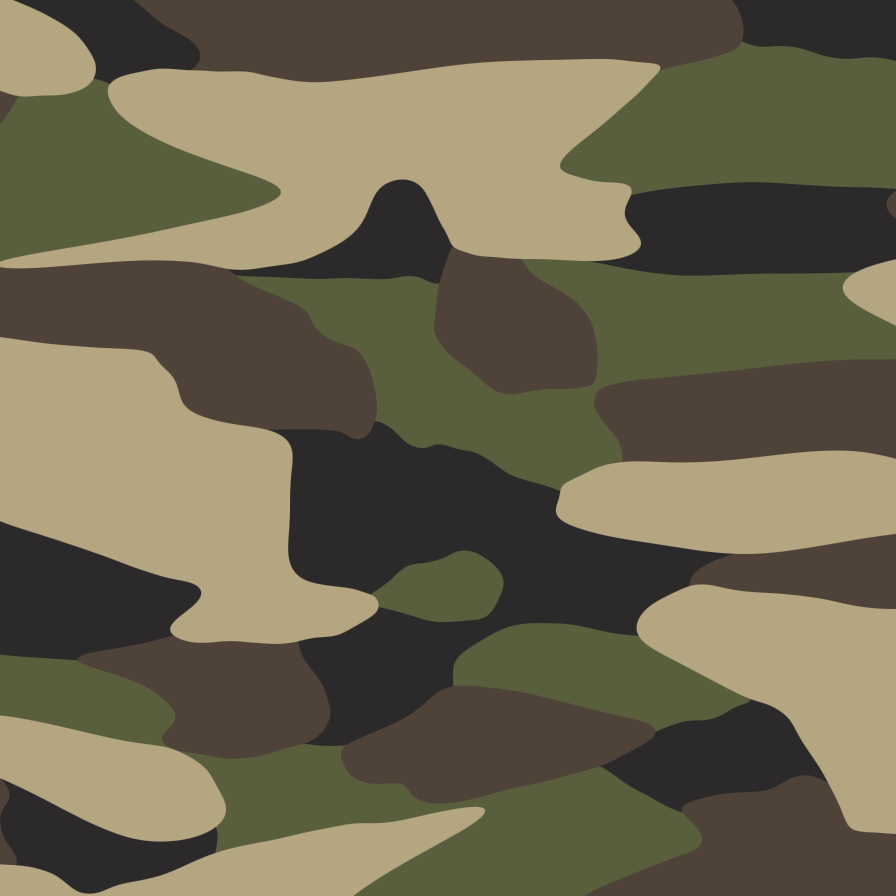
Write a Shadertoy shader that draws this pattern.

```glsl
// Woodland camouflage: flowing, sideways-stretched patches in four flat colours.

const vec3 CHARCOAL = vec3(0.17, 0.16, 0.16);
const vec3 OLIVE    = vec3(0.35, 0.37, 0.24);
const vec3 BROWN    = vec3(0.31, 0.26, 0.22);
const vec3 TAN      = vec3(0.71, 0.65, 0.51);

const vec2 CELLS = vec2(4.0, 10.0);  // patches across and up the canvas
const float FALLOFF = 4.6;           // higher gives more angular patches

// Two random values in 0..1 from a lattice position.
vec2 hash2(vec2 p) {
    vec3 q = fract(p.xyx * vec3(0.1031, 0.1030, 0.0973));
    q += dot(q, q.yzx + 33.33);
    return fract((q.xx + q.yz) * q.zy);
}

// Smooth two-channel value noise in -0.5..0.5.
vec2 noise2(vec2 p) {
    vec2 i = floor(p), f = fract(p);
    vec2 u = f * f * f * (f * (f * 6.0 - 15.0) + 10.0);
    vec2 low  = mix(hash2(i), hash2(i + vec2(1, 0)), u.x);
    vec2 high = mix(hash2(i + vec2(0, 1)), hash2(i + vec2(1, 1)), u.x);
    return mix(low, high, u.y) - 0.5;
}

// Bends the plane, mostly sideways: broad sweeps, then fingers, then lobes.
vec2 warp(vec2 p) {
    p += vec2(0.28, 0.11) * noise2(p * vec2(2.6, 5.0) + 7.3);
    p += vec2(0.11, 0.035) * noise2(p * vec2(5.0, 13.0) + 31.7);
    p += vec2(0.024, 0.014) * noise2(p * vec2(13.0, 18.0) + 83.1);
    return p;
}

// Colour index of a cell: each 2x2 block holds all four, in shuffled order.
int cellColour(ivec2 cell) {
    vec2 h = hash2(vec2(cell >> 1) + 57.0);
    int flip = h.y > 0.5 ? 1 : 0;
    int a = cell.x & 1;
    int b = (cell.y & 1) ^ (a & flip);
    return (2 * a + b) ^ int(h.x * 3.999);
}

// Summed influence of the nearby patches, one channel per colour.
vec4 influence(vec2 p, float falloff) {
    vec4 sum = vec4(0.0);
    vec2 base = floor(p);
    for (int y = -2; y <= 2; y++)
    for (int x = -2; x <= 2; x++) {
        vec2 cell = base + vec2(x, y);
        float stagger = 0.5 * mod(cell.y, 2.0) - 0.25;
        vec2 jitter = 0.6 * (hash2(cell + 11.0) - 0.5);
        vec2 d = p - cell - 0.5 - jitter - vec2(stagger, 0.0);
        int k = cellColour(ivec2(cell));
        sum += vec4(equal(ivec4(0, 1, 2, 3), ivec4(k))) * exp(-falloff * dot(d, d));
    }
    return sum;
}

// Antialiased coverage where a share exceeds its threshold.
float cover(float share, float threshold) {
    return clamp((share - threshold) / max(fwidth(share), 1e-5) + 0.5, 0.0, 1.0);
}

void mainImage(out vec4 fragColor, in vec2 fragCoord) {
    vec2 uv = fragCoord / iResolution.y;
    vec4 w = influence(warp(uv) * CELLS, FALLOFF) + 1e-7;

    // Each layer competes only with those beneath it, so patches overlap.
    float olive = w.y / (w.x + w.y);
    float brown = w.z / (w.x + w.y + w.z);
    float sand  = w.w / (w.x + w.y + w.z + w.w);

    vec3 colour = CHARCOAL;
    colour = mix(colour, OLIVE, cover(olive, 0.53));
    colour = mix(colour, BROWN, cover(brown, 0.47));
    colour = mix(colour, TAN, cover(sand, 0.46));
    fragColor = vec4(colour, 1.0);
}
```
